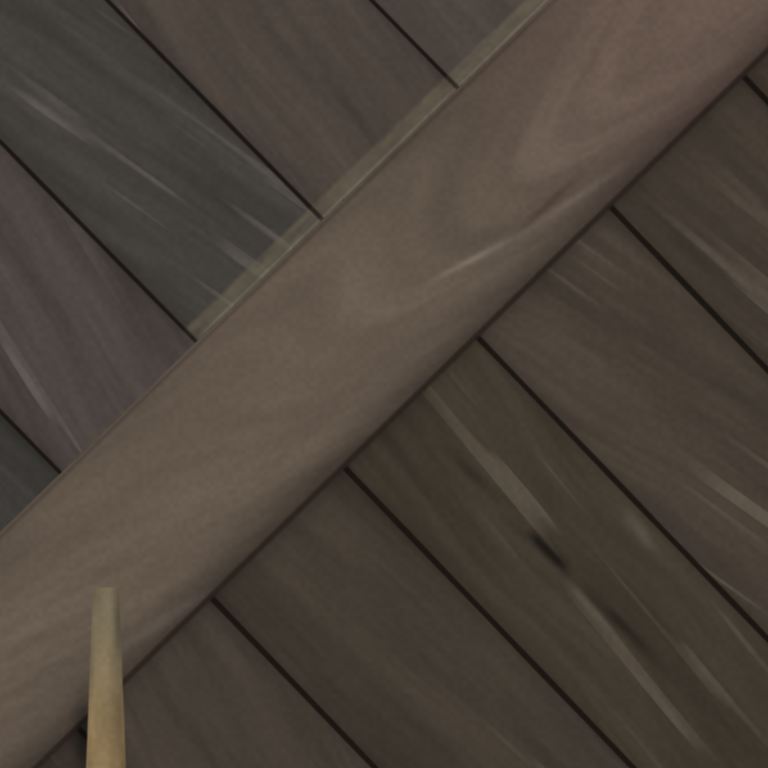
A WebGL 2 fragment shader for this texture:

```glsl
#version 300 es
precision highp float;
uniform vec2 u_resolution;
out vec4 outColor;

// Board tone in rgb, grain angle in radians in w
const vec4 UPPER_BOARDS[5] = vec4[5](
    vec4(0.235, 0.225, 0.212, -0.75), vec4(0.290, 0.262, 0.245, -1.00),
    vec4(0.262, 0.247, 0.230, -0.62), vec4(0.290, 0.258, 0.232, -0.95),
    vec4(0.285, 0.258, 0.235, -0.80));
const vec4 LOWER_BOARDS[7] = vec4[7](
    vec4(0.220, 0.190, 0.165, -0.90), vec4(0.268, 0.238, 0.208, -1.02),
    vec4(0.250, 0.222, 0.190, -0.78), vec4(0.252, 0.224, 0.186, -0.88),
    vec4(0.275, 0.242, 0.208, -0.62), vec4(0.255, 0.224, 0.192, -0.70),
    vec4(0.250, 0.215, 0.180, -0.75));
const vec3 SEAM = vec3(0.095, 0.075, 0.062);
const vec3 BEAM = vec3(0.350, 0.307, 0.267);
const vec3 LEDGE = vec3(0.405, 0.370, 0.305);
const vec3 GROOVE = vec3(0.165, 0.128, 0.112);

float hash(vec2 cell) {
    vec3 h = fract(vec3(cell.xyx) * 0.1031);
    h += dot(h, h.yzx + 33.33);
    return fract((h.x + h.y) * h.z);
}

float noise(vec2 p) {
    vec2 i = floor(p), f = fract(p);
    f = f * f * (3.0 - 2.0 * f);
    return mix(mix(hash(i), hash(i + vec2(1, 0)), f.x),
               mix(hash(i + vec2(0, 1)), hash(i + vec2(1, 1)), f.x), f.y);
}

vec2 turn(vec2 p, float angle) {
    float c = cos(angle), s = sin(angle);
    return vec2(c * p.x + s * p.y, c * p.y - s * p.x);
}

// Stretched noise layers, centred on zero
float grain(vec2 q, float seed) {
    q.y += 0.025 * noise(q * 5.0 + seed);
    return 0.45 * noise(q * vec2(3.0, 22.0) + seed)
         + 0.32 * noise(q * vec2(7.0, 65.0) + seed * 2.0)
         + 0.23 * noise(q * vec2(16.0, 150.0) + seed * 3.0) - 0.5;
}

float line(float d, float halfWidth, float soft) {
    return 1.0 - smoothstep(halfWidth - soft, halfWidth + soft, abs(d));
}

float glow(vec2 d, vec2 size) {
    d /= size;
    return exp(-dot(d, d));
}

// Board index and distance to the nearest seam
vec2 boardAt(float along, float first, float spacing, int seams) {
    vec2 board = vec2(0.0, 1.0);
    for (int k = 0; k < seams; k++) {
        float d = along - first - spacing * float(k);
        board.x += step(0.0, d);
        board.y = min(board.y, abs(d) * 0.7071);
    }
    return board;
}

vec3 drawBoard(vec2 p, vec4 tone, vec2 board, float seamWidth, float soft) {
    vec2 q = turn(p, tone.w);
    float seed = 7.3 * board.x + 40.0 * seamWidth;
    vec3 color = tone.rgb * (1.0 + 0.34 * grain(q, seed));
    float scratch = smoothstep(0.68, 0.95, noise(q * vec2(6.0, 95.0) + seed));
    scratch *= smoothstep(0.35, 0.75, noise(q * vec2(4.0, 9.0) + seed));
    color += vec3(0.085, 0.080, 0.075) * scratch;
    color *= 1.0 - 0.18 * exp(-board.y * 90.0);
    float width = seamWidth * (0.8 + 0.4 * noise(p * 9.0));
    return mix(color, SEAM, 0.9 * line(board.y, width, soft));
}

vec3 drawBeam(vec2 p, float u, float across) {
    vec2 q = turn(p, mix(0.68, 0.50, smoothstep(0.0, 0.7, across)));
    vec3 color = BEAM * (1.0 + 0.24 * grain(q, 19.0));
    color *= 1.0 + 0.09 * sin(3.14159 * clamp(across, 0.0, 1.0));
    color *= 1.0 - 0.16 * smoothstep(0.78, 1.0, across);
    color += vec3(0.012, -0.002, 0.004) * smoothstep(1.3, 1.8, u);
    // Worn streaks by the lower side
    color += 0.085 * glow(turn(p - vec2(0.612, 0.660), 0.48), vec2(0.055, 0.005));
    color += 0.065 * glow(turn(p - vec2(0.750, 0.742), 0.60), vec2(0.060, 0.006));
    color += 0.050 * glow(turn(p - vec2(0.225, 0.200), 0.55), vec2(0.070, 0.010));
    color -= 0.050 * glow(turn(p - vec2(0.715, 0.735), 0.75), vec2(0.045, 0.005));
    return color;
}

void main() {
    vec2 p = gl_FragCoord.xy / u_resolution;
    float soft = 0.0013 + 0.5 / u_resolution.y;
    float u = p.x + p.y, v = p.x - p.y;
    float upperEdge = (v + 0.312 - 0.016 * u) * 0.7071;
    float lowerEdge = (v - 0.046 - 0.010 * u) * 0.7071;

    // Boards on both sides of the beam
    float upperAlong = u + 0.0062 * sin(9.7 * (u - 0.972)) + 0.01 * (v + 0.3);
    vec2 upper = boardAt(upperAlong, 0.469, 0.3355, 4);
    vec2 lower = boardAt(u + 0.02 * (v - 0.055), 0.154, 0.343, 6);
    vec3 color = upperEdge < 0.0
        ? drawBoard(p, UPPER_BOARDS[int(upper.x)], upper, 0.0026, soft)
        : drawBoard(p, LOWER_BOARDS[int(lower.x)], lower, 0.0034, soft);

    // Split and pale fleck in a lower board
    float split = glow(vec2(v - 0.46, u - 0.996), vec2(0.24, 0.012));
    color *= 1.0 - 0.55 * split * smoothstep(0.15, 0.7, noise(vec2(v * 14.0, u * 40.0)));
    color += 0.07 * glow(turn(p - vec2(0.833, 0.310), -0.9), vec2(0.030, 0.008));

    // Pale ledge along the upper side
    float ledge = line(upperEdge + 0.011, 0.011, 0.004) * smoothstep(0.79, 0.83, u);
    float wear = 0.35 + 0.4 * noise(vec2(u * 28.0, v * 90.0));
    color = mix(color, LEDGE, ledge * wear * (1.0 - 0.6 * line(upper.y, 0.004, 0.002)));

    // Beam with its lit rim and lower groove
    float inside = smoothstep(-soft, soft, upperEdge) * smoothstep(soft, -soft, lowerEdge);
    color = mix(color, drawBeam(p, u, upperEdge / (upperEdge - lowerEdge)), inside);
    color += 0.055 * line(upperEdge + 0.002, 0.002, 0.002) * smoothstep(0.75, 0.9, u);
    color *= 1.0 - 0.18 * line(upperEdge - 0.005, 0.002, 0.004);
    color *= 1.0 - 0.22 * exp(-abs(lowerEdge) * 80.0);
    color = mix(color, GROOVE, 0.85 * line(lowerEdge, 0.0035, 0.0025));

    // Upright stick with a shaded right side
    float halfWidth = mix(0.026, 0.017, clamp(p.y / 0.235, 0.0, 1.0));
    float side = (p.x - 0.138) / halfWidth;
    float stick = line(side, 1.0, soft / halfWidth) * smoothstep(0.235 + soft, 0.235 - soft, p.y);
    color *= 1.0 - 0.4 * glow(p - vec2(0.110, 0.035), vec2(0.014, 0.050));
    vec3 wood = mix(vec3(0.53, 0.45, 0.32), vec3(0.43, 0.39, 0.31), smoothstep(0.02, 0.20, p.y));
    wood *= 1.06 - 0.24 * smoothstep(0.0, 1.0, side) - 0.12 * smoothstep(-0.6, -1.0, side);
    wood *= 1.0 + 0.22 * (noise(p * vec2(110.0, 16.0)) - 0.5);
    color = mix(color, wood, stick);

    color *= 0.97 + 0.06 * noise(p * 170.0);
    outColor = vec4(color, 1.0);
}
```
